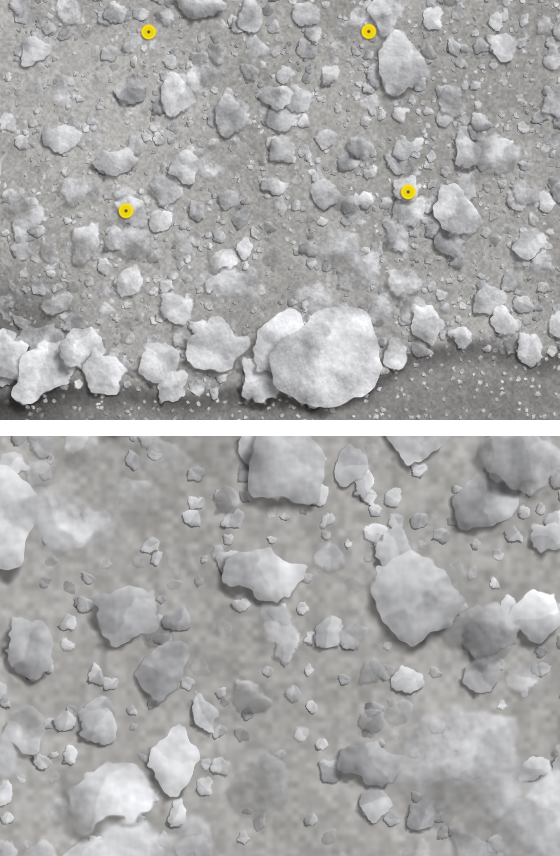
Top, the full canvas; bottom, a detail of the centre.
Reproduce this texture procedurally as a Shadertoy shader.

```glsl
// Pale angular stones half sunk in grey dust, ending in a ledge of large blocks.
// Stones are smooth maxima of random half planes, scattered on jittered grids
// and lit from the upper right; four yellow marker discs lie on top.

#define SUN vec2(0.6, 0.8)
#define DUST_COLOR vec3(0.635, 0.628, 0.618)
#define STONE_TINT vec3(0.995, 0.998, 1.01)
#define MARKER_COLOR vec3(0.97, 0.86, 0.10)
#define STONE_TONE 0.72
#define SHADOW_DEPTH 0.42
#define GRAIN 0.17
#define RELIEF 0.55
#define MARKER_RADIUS 0.0175
#define TAU 6.28318

float hash(vec2 p) {
    return fract(sin(dot(p, vec2(127.1, 311.7))) * 43758.5);
}

float noise(vec2 p) {
    vec2 i = floor(p), f = fract(p);
    f = f * f * (3.0 - 2.0 * f);
    return mix(mix(hash(i), hash(i + vec2(1, 0)), f.x),
               mix(hash(i + vec2(0, 1)), hash(i + vec2(1, 1)), f.x), f.y);
}

float fbm(vec2 p) {
    float sum = 0.0, amp = 0.5;
    for (int i = 0; i < 5; i++) {
        sum += amp * noise(p);
        p = mat2(1.6, 1.2, -1.2, 1.6) * p + 7.3;
        amp *= 0.5;
    }
    return sum;
}

// Height of the ledge that ends the stony ground
float ledge(float x) {
    return mix(0.075, 0.175, smoothstep(0.85, 1.0, x)) + 0.05 * (noise(vec2(x * 7.0, 3.0)) - 0.5);
}

// Rounded random polygon of unit size: outward direction in xy, distance in z
vec3 polygon(vec2 q, float seed) {
    float a = seed * TAU, total = 0.0;
    mat2 turn = mat2(cos(a), sin(a), -sin(a), cos(a));
    q = turn * q;
    q.y *= 1.0 + 0.45 * hash(vec2(seed, 9.0));
    vec2 normal = vec2(0);
    for (int i = 0; i < 7; i++) {
        vec2 key = vec2(seed * 31.0, float(i));
        float angle = (float(i) + 0.8 * hash(key)) * TAU / 7.0;
        vec2 dir = vec2(cos(angle), sin(angle));
        float weight = exp(14.0 * (dot(q, dir) - 0.65 - 0.35 * hash(key + 5.0)));
        total += weight;
        normal += weight * dir;
    }
    return vec3((normal / total) * turn, log(total) / 14.0);
}

// surface holds mottling in x and relief light in y
void addStone(inout vec3 col, vec2 p, vec2 center, float r, float seed,
              float tone, float bury, vec2 surface) {
    vec2 q = (p - center) / r;
    if (dot(q, q) > 3.0) return;
    vec2 w = q * 1.8 + seed * 57.0;
    q += 0.32 * (vec2(noise(w), noise(w + 19.0)) - 0.5);
    q += 0.13 * (vec2(noise(w * 3.5), noise(w * 3.5 + 41.0)) - 0.5);

    // Cast shadow
    float shade = smoothstep(0.10, -0.12, polygon(q + SUN * 0.2, seed).z);
    col *= 1.0 - SHADOW_DEPTH * shade * (1.0 - bury);

    // Lit rim, one broken face and weathered skin
    vec3 body = polygon(q, seed);
    float rim = smoothstep(-0.55, 0.0, body.z);
    float split = dot(q, vec2(cos(seed * 40.0), sin(seed * 40.0))) + 0.5 * (surface.x - 0.5);
    tone += 0.10 * dot(body.xy, SUN) * rim * (1.0 - 0.5 * bury);
    tone += 0.07 * (smoothstep(-0.06, 0.06, split) - 0.5);
    tone += 0.38 * (surface.x - 0.48) + surface.y;

    float px = 1.0 / (iResolution.y * r);
    float cover = smoothstep(px, -px - 0.12 * bury, body.z);
    cover *= mix(1.0, smoothstep(0.25, 0.65, surface.x), bury);
    col = mix(col, tone * STONE_TINT, cover);
}

// Jittered grid of stones; share is the chance of a stone in a cell
void scatter(inout vec3 col, vec2 p, float cell, float share, float depth, vec2 surface) {
    for (int k = 0; k < 9; k++) {
        vec2 id = floor(p / cell) + vec2(k % 3, k / 3) - 1.0;
        vec2 key = id + cell * 731.0;
        vec2 center = (id + 0.5 + 0.75 * (vec2(hash(key), hash(key + 3.7)) - 0.5)) * cell;
        if (hash(key + 8.1) > share || center.y < ledge(center.x) - depth) continue;
        float seed = hash(key + 12.9), size = hash(key + 21.3);
        float bury = 0.9 * smoothstep(0.25, 0.95, hash(key + 33.0) + 0.25 * (0.6 - center.x));
        float tone = STONE_TONE + 0.10 * (hash(key + 45.0) - 0.5);
        addStone(col, p, center, cell * mix(0.24, 0.47, size), seed, tone, bury, surface);
    }
}

void mainImage(out vec4 fragColor, in vec2 fragCoord) {
    vec2 p = fragCoord / iResolution.y;
    float px = 1.0 / iResolution.y;

    // Shared surface detail
    float mottle = fbm(p * 22.0);
    float relief = RELIEF * (mottle - fbm((p + SUN * 0.004) * 22.0));
    float grain = GRAIN * (0.6 * noise(p * 190.0) + 0.4 * noise(p * 95.0 + 5.0) - 0.5);
    vec2 surface = vec2(mottle, relief + 0.5 * grain);

    // Dusty ground, darker below the ledge and in the lower left corner
    vec3 col = DUST_COLOR + 0.16 * (fbm(p * 5.0) - 0.48) + grain + 0.6 * relief;
    col += 0.05 * smoothstep(0.9, 0.0, length(p - vec2(0.1, 0.85)));
    float drop = ledge(p.x) - p.y;
    col *= 1.0 - 0.14 * smoothstep(-0.01, 0.02, drop);
    col *= 1.0 - 0.28 * smoothstep(-0.02, 0.01, drop) * smoothstep(0.07, 0.015, drop);
    col *= 1.0 - 0.30 * smoothstep(0.30, 0.12, length((p - vec2(0.0, 0.12)) * vec2(1.2, 1.0)));

    // Gravel to boulders
    scatter(col, p, 0.017, 0.40, 1.0, surface);
    scatter(col, p, 0.036, 0.50, 0.02, surface);
    scatter(col, p, 0.070, 0.75, 0.0, surface);
    scatter(col, p, 0.115, 0.75, -0.03, surface);
    scatter(col, p, 0.175, 0.48, -0.08, surface);

    // Bright blocks along the ledge, then the largest one
    for (int i = 0; i < 17; i++) {
        vec2 key = vec2(float(i), 77.0);
        float x = (float(i) + 0.6 * hash(key)) * 0.083;
        float r = mix(0.078, 0.048, smoothstep(0.85, 1.0, x)) * mix(0.7, 1.15, hash(key + 2.0));
        float y = ledge(x) + r * (i % 2 == 0 ? 1.25 : 0.35);
        addStone(col, p, vec2(x, y), r, hash(key + 4.0), STONE_TONE + 0.08, 0.0, surface);
    }
    addStone(col, p, vec2(0.78, 0.165), 0.155, 0.93, STONE_TONE + 0.05, 0.0, surface);

    // Marker discs with a dark centre
    vec2 markers[4] = vec2[4](vec2(0.354, 0.924), vec2(0.878, 0.925),
                              vec2(0.972, 0.543), vec2(0.300, 0.498));
    for (int i = 0; i < 4; i++) {
        vec2 q = p - markers[i];
        float d = length(q) - MARKER_RADIUS;
        col *= 1.0 - 0.35 * smoothstep(0.003, -0.003, length(q + SUN * 0.004) - MARKER_RADIUS);
        vec3 disc = MARKER_COLOR * (0.96 + 0.06 * smoothstep(-0.006, -0.003, d));
        disc = mix(disc, vec3(0.35, 0.31, 0.12), smoothstep(px, -px, length(q) - 0.0035));
        col = mix(col, disc, smoothstep(px, -px, d));
    }
    fragColor = vec4(clamp(col, 0.0, 1.0), 1.0);
}
```
